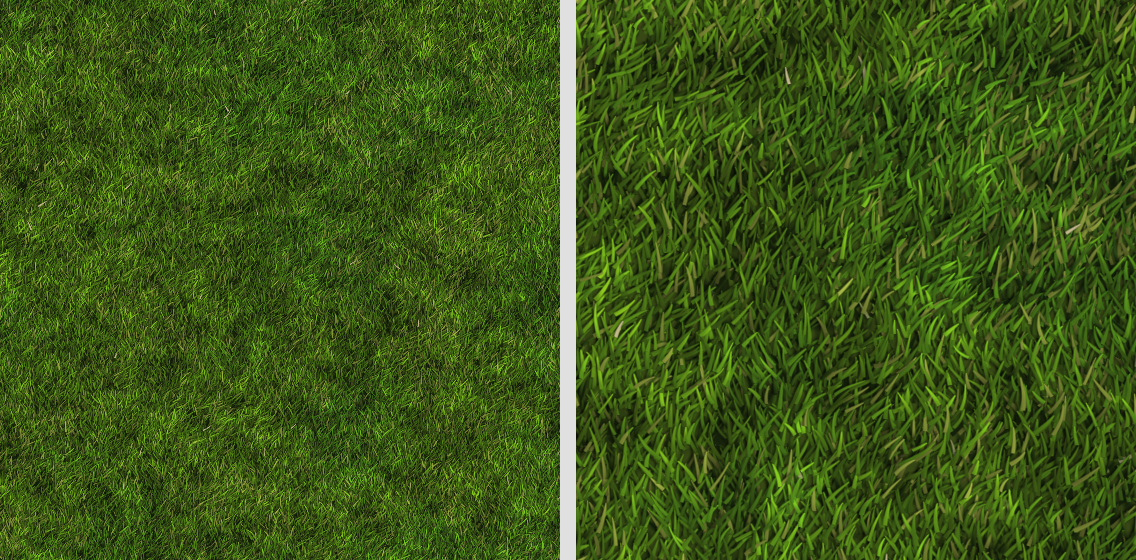
Left, the full canvas; right, a detail of the centre.
This texture is drawn by a three.js fragment shader. Its source:

```glsl
// Dense mown lawn: layered tapered grass blades with dark gaps and dry straw.
#define LAYERS 11
#define CELL 0.0130          // grid spacing of the blades
#define BLADE_WIDTH 0.092    // half width, in cells
#define EDGE_SOFTNESS 0.05   // edge blur, in cells
#define LEAN 0.22            // mean tilt to the right, radians
#define LEAN_SPREAD 1.6      // tilt variation between blades
#define SHADOW 0.28          // darkening beside each blade
#define BASE_TONE 0.37
#define EXPOSURE 1.23
#define STRAW_SHARE 0.09
#define STRAW vec3(0.41, 0.43, 0.18)
#define PALE_STALK vec3(0.62, 0.58, 0.45)

varying vec2 vUv;

// Three random values per point, without sine.
vec3 hash3(vec2 p) {
  vec3 q = fract(p.xyx * vec3(0.1031, 0.1030, 0.0973));
  q += dot(q, q.yxz + 33.33);
  return fract((q.xxy + q.yzz) * q.zyx);
}

float valueNoise(vec2 p) {
  vec2 i = floor(p);
  vec2 f = fract(p);
  f = f * f * (3.0 - 2.0 * f);
  float low = mix(hash3(i).x, hash3(i + vec2(1.0, 0.0)).x, f.x);
  float high = mix(hash3(i + vec2(0.0, 1.0)).x, hash3(i + 1.0).x, f.x);
  return mix(low, high, f.y);
}

float fbm(vec2 p) {
  return 0.5 * valueNoise(p) + 0.3 * valueNoise(p * 2.1 + 7.3)
       + 0.2 * valueNoise(p * 4.3 + 19.1);
}

// Green ramp from deep shade (0) to sunlit tip (1).
vec3 grassRamp(float t) {
  vec3 c = mix(vec3(0.06, 0.10, 0.03), vec3(0.17, 0.25, 0.06), smoothstep(0.0, 0.26, t));
  c = mix(c, vec3(0.22, 0.35, 0.07), smoothstep(0.26, 0.52, t));
  c = mix(c, vec3(0.29, 0.45, 0.08), smoothstep(0.52, 0.76, t));
  return mix(c, vec3(0.43, 0.65, 0.10), smoothstep(0.76, 1.05, t));
}

void main() {
  // Slow fields: tufts, dry areas, cool areas and combing direction.
  float tuft = fbm(vUv * vec2(26.0, 32.0)) - 0.5;
  float patchTone = fbm(vUv * 6.0 + 41.0) - 0.5;
  float dry = smoothstep(0.5, 0.75, fbm(vUv * 9.0 + 83.0));
  float cool = smoothstep(0.4, 0.7, fbm(vUv * 5.0 + 127.0));
  float combing = valueNoise(vUv * 18.0 + 61.0) - 0.5;
  float fieldTone = BASE_TONE + 0.75 * tuft + 0.25 * patchTone;

  // Shaded soil and thatch below the blades.
  float thatch = valueNoise(vUv * vec2(260.0, 190.0));
  vec3 color = grassRamp(0.05 + 0.25 * thatch + 0.3 * tuft);
  color = mix(color, vec3(0.20, 0.18, 0.08), 0.35 * thatch);

  // Blades, painted from the lowest layer to the highest.
  for (int layer = 0; layer < LAYERS; layer++) {
    float level = float(layer);
    float depth = level / float(LAYERS - 1);
    vec2 grid = vUv / CELL + hash3(vec2(level, 5.0)).xy * 10.0;
    vec2 home = floor(grid);

    for (int row = 1; row >= -1; row--) {
      for (int column = -1; column <= 1; column++) {
        vec2 cell = home + vec2(float(column), float(row));
        vec3 shape = hash3(cell + level * 117.0 + 3.0);
        vec3 look = hash3(cell + level * 71.0 + 211.0);

        // Blade axis: height runs from 0 at the root to 1 at the tip.
        float angle = LEAN + 0.9 * combing + LEAN_SPREAD * (shape.z - 0.5);
        vec2 axis = vec2(sin(angle), cos(angle));
        vec2 local = grid - cell - shape.xy;
        float bladeLength = mix(0.7, 1.7, look.x);
        float height = dot(local, axis) / bladeLength + 0.5;
        float bend = (look.y - 0.5) * 0.6 * (height - 0.5) * (height - 0.5);
        float side = dot(local, vec2(axis.y, -axis.x)) - bend;

        float ends = smoothstep(0.0, 0.06, height) * (1.0 - smoothstep(0.93, 1.0, height));
        float width = BLADE_WIDTH * mix(0.7, 1.2, shape.x) * (1.0 - 0.75 * height * height);
        float cover = ends * (1.0 - smoothstep(width - EDGE_SOFTNESS, width + EDGE_SOFTNESS, abs(side)));
        float shade = ends * (1.0 - smoothstep(0.0, width + 0.14, abs(side + 0.05)));

        // Lit side and tip are brighter; some blades are dry.
        float tone = fieldTone + 0.4 * (depth - 0.3) + 0.62 * (look.z - 0.5)
                   + 0.28 * (height - 0.5) + 0.7 * side;
        vec3 blade = grassRamp(tone);
        blade *= mix(vec3(1.06, 1.0, 0.92), vec3(0.88, 1.0, 1.12), 0.5 * cool + 0.5 * look.y);
        float isStraw = step(1.0 - STRAW_SHARE - 0.2 * dry, fract(look.y * 7.0 + look.x));
        blade = mix(blade, STRAW * (0.55 + 0.75 * tone), isStraw * 0.85);
        float isPale = step(0.997, fract(shape.y * 13.0 + look.z));
        blade = mix(blade, PALE_STALK, isPale * depth);

        color *= 1.0 - SHADOW * shade;
        color = mix(color, blade, cover);
      }
    }
  }
  gl_FragColor = vec4(color * EXPOSURE, 1.0);
}
```
